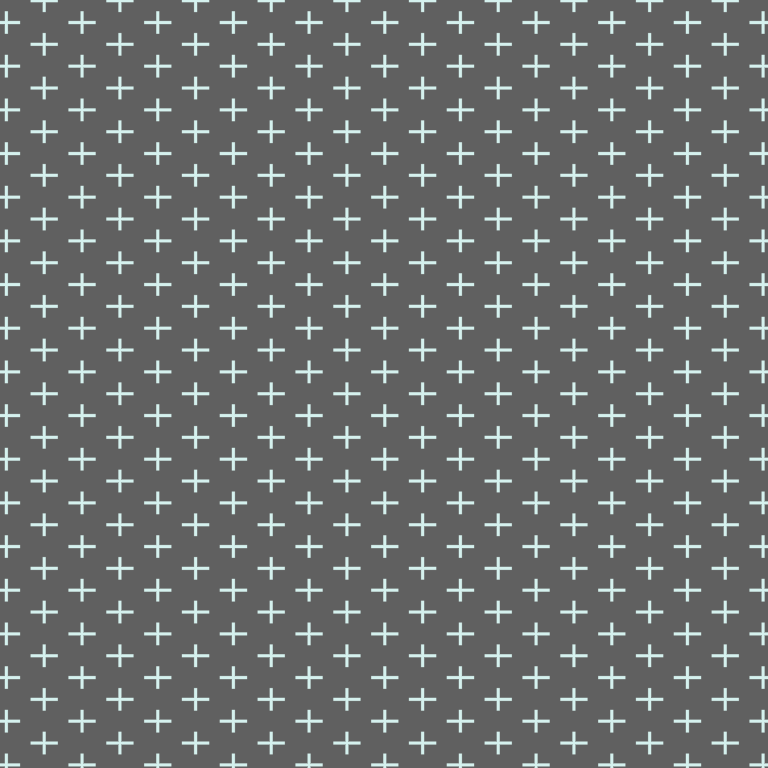
This pattern is drawn by a Shadertoy shader. Its source:

```glsl
// Pale mint plus signs in a staggered triangular lattice on flat grey.

#define PERIOD      vec2(0.09853, 0.05686)  // spacing within one lattice
#define ORIGIN      vec2(0.0576, 0.9991)    // centre of one plus sign
#define HALF_ARMS   vec2(0.0178, 0.0148)    // half length across and up
#define HALF_STROKE 0.00204
#define SOFTNESS    1.2                     // edge blend, in pixel widths
#define GROUND      vec3(0.377, 0.377, 0.377)
#define MINT        vec3(0.835, 0.945, 0.932)

// Filtered coverage of an axis-aligned box centred on zero.
float boxCoverage(vec2 p, vec2 halfSize, float blend) {
    vec2 c = clamp((halfSize - abs(p)) / blend + 0.5, 0.0, 1.0);
    return c.x * c.y;
}

// Union of a horizontal and a vertical bar.
float plusSign(vec2 p, float blend) {
    float across = boxCoverage(p, vec2(HALF_ARMS.x, HALF_STROKE), blend);
    float upright = boxCoverage(p, vec2(HALF_STROKE, HALF_ARMS.y), blend);
    return max(across, upright);
}

// Offset from the nearest lattice point.
vec2 repeatCell(vec2 p) {
    return (fract(p / PERIOD + 0.5) - 0.5) * PERIOD;
}

void mainImage(out vec4 fragColor, in vec2 fragCoord) {
    vec2 p = fragCoord / iResolution.y - ORIGIN;
    float blend = SOFTNESS / iResolution.y;

    // Two rectangular lattices, the second shifted by half a period.
    float ink = 0.0;
    for (int i = 0; i < 2; i++) {
        vec2 stagger = 0.5 * float(i) * PERIOD;
        ink = max(ink, plusSign(repeatCell(p - stagger), blend));
    }

    fragColor = vec4(mix(GROUND, MINT, ink), 1.0);
}
```
